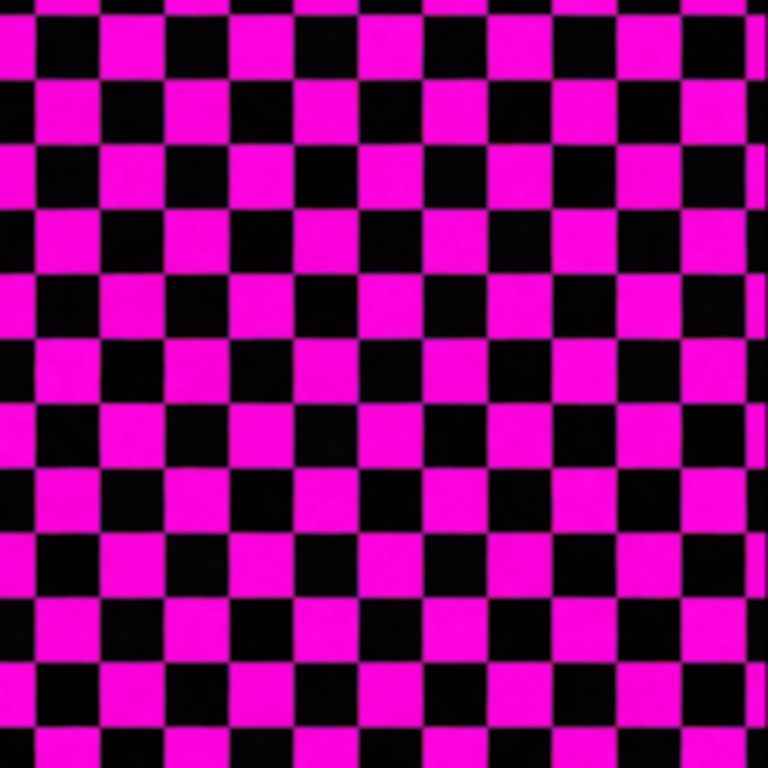
Give the GLSL for this pattern, as a three.js fragment shader.

```glsl
#define CELL vec2(0.0841, 0.0843)
#define FIRST_LINE vec2(0.0462, 0.0530)
#define EDGE_SOFT 0.065
#define EDGE_WOBBLE 0.012
#define FRINGE 0.45
#define MOTTLE 0.035
#define DARK vec3(0.012, 0.004, 0.012)
#define MAGENTA vec3(0.985, 0.008, 0.865)

varying vec2 vUv;

vec2 hash2(vec2 p) {
  p = vec2(dot(p, vec2(127.1, 311.7)), dot(p, vec2(269.5, 183.3)));
  return fract(sin(p) * 43758.5) * 2.0 - 1.0;
}

float gradientNoise(vec2 p) {
  vec2 i = floor(p), f = fract(p);
  vec2 u = f * f * (3.0 - 2.0 * f);
  float a = dot(hash2(i), f);
  float b = dot(hash2(i + vec2(1.0, 0.0)), f - vec2(1.0, 0.0));
  float c = dot(hash2(i + vec2(0.0, 1.0)), f - vec2(0.0, 1.0));
  float d = dot(hash2(i + vec2(1.0, 1.0)), f - vec2(1.0, 1.0));
  return mix(mix(a, b, u.x), mix(c, d, u.x), u.y);
}

// Alternates between -1 and 1 per cell, passing softly through zero
vec2 softSquareWave(vec2 p) {
  vec2 f = fract(p);
  vec2 toLine = min(f, 1.0 - f);
  vec2 side = 1.0 - 2.0 * mod(floor(p), 2.0);
  return side * (2.0 * smoothstep(-EDGE_SOFT, EDGE_SOFT, toLine) - 1.0);
}

void main() {
  vec2 grid = (vUv - FIRST_LINE) / CELL;
  vec2 cell = floor(grid);

  // Checks with slightly uneven borders
  vec2 wobble = vec2(gradientNoise(grid * 2.3), gradientNoise(grid * 2.3 + 41.0));
  vec2 wave = softSquareWave(grid + EDGE_WOBBLE * wobble);
  float check = 0.5 - 0.5 * wave.x * wave.y;
  vec3 color = mix(DARK, MAGENTA, check);

  // Muted border with a red or blue colour fringe
  float border = check * (1.0 - check);
  float tint = gradientNoise(grid * vec2(1.7, 1.9) + 17.0);
  color += border * vec3(FRINGE * tint, 0.30, -FRINGE * tint);

  // Faint blotches and a small difference between checks
  float blotch = gradientNoise(grid * 3.1 + 7.0) + 0.5 * gradientNoise(grid * 8.0);
  float shade = blotch + 0.4 * hash2(cell).x;
  color += MOTTLE * shade * mix(vec3(0.3, 0.4, 0.5), vec3(0.4, 0.5, 1.0), check);

  // Dim rim on the right side
  color *= 1.0 - 0.6 * smoothstep(0.993, 0.999, vUv.x);

  gl_FragColor = vec4(clamp(color, 0.0, 1.0), 1.0);
}
```
